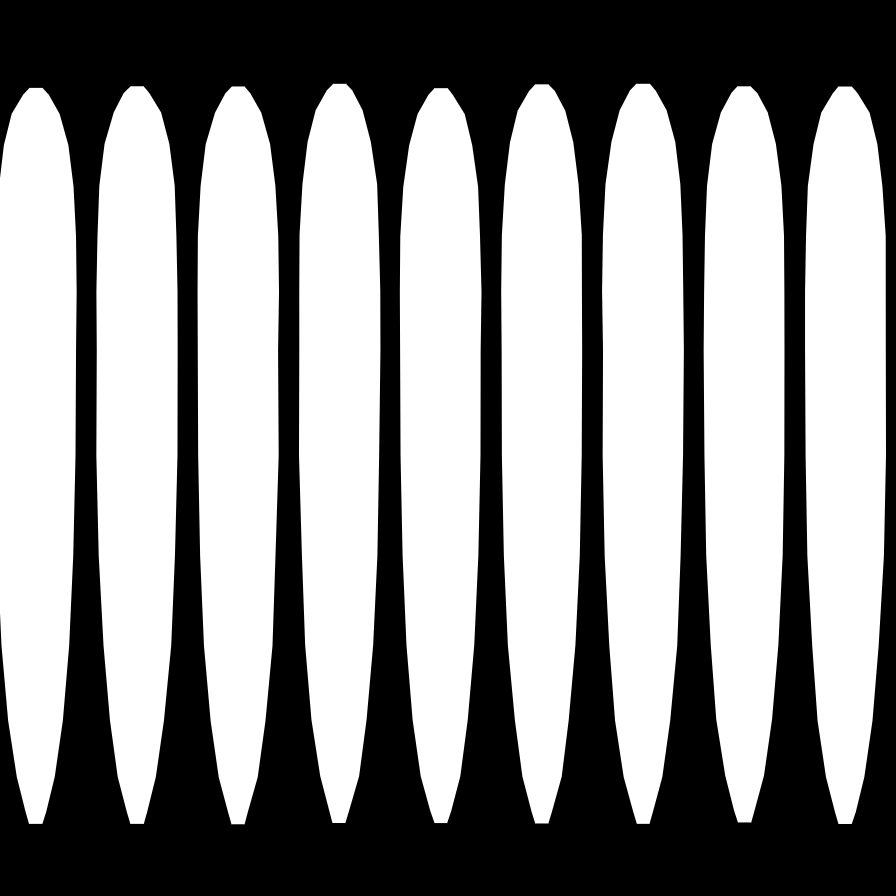
Reproduce this pattern procedurally as a Shadertoy shader.

```glsl
#define PITCH 0.11296
#define FIRST_CENTER 0.0399
#define HALF_WIDTH 0.0452
#define WAIST_Y 0.609
#define UPPER_LENGTH 0.295
#define LOWER_LENGTH 0.528
#define UPPER_POWER 4.0
#define LOWER_POWER 2.5
#define FACETS 7.0
#define TIP_WIDTH 0.16
#define EDGE_WOBBLE 0.03
#define TIP_WOBBLE 0.005

const float HALF_PI = 1.5707963;

float hash(vec2 p) {
    return fract(sin(dot(p, vec2(127.1, 311.7))) * 43758.5453);
}

// Relative half width at a facet corner, t running from waist (0) to tip (1)
float cornerWidth(float t, float power, vec2 seed) {
    float width = sqrt(max(1.0 - pow(t, power), 0.0));
    return max(width, TIP_WIDTH) + EDGE_WOBBLE * (hash(seed) - 0.5);
}

// Signed distance estimate, positive inside the faceted spindle
float spindle(vec2 p, float id) {
    bool upper = p.y > 0.0;
    float end = upper ? 1.0 : -1.0;
    float side = p.x > 0.0 ? 1.0 : 0.0;
    float power = upper ? UPPER_POWER : LOWER_POWER;
    float tipShift = (hash(vec2(id, 40.0 + end)) - 0.5) * TIP_WOBBLE;
    float len = upper ? UPPER_LENGTH + tipShift : LOWER_LENGTH + 0.5 * tipShift;

    // Facets shorten towards the tip
    float t = min(abs(p.y) / len, 1.0);
    float k = min(floor(asin(t) / HALF_PI * FACETS), FACETS - 1.0);
    float t0 = sin(k / FACETS * HALF_PI);
    float t1 = sin((k + 1.0) / FACETS * HALF_PI);
    vec2 seed = vec2(id + 17.0 * side, 0.0);
    float w0 = cornerWidth(t0, power, seed + vec2(0.0, end * k));
    float w1 = cornerWidth(t1, power, seed + vec2(0.0, end * (k + 1.0)));

    float slope = (w1 - w0) * HALF_WIDTH / ((t1 - t0) * len);
    float width = HALF_WIDTH * mix(w0, w1, (t - t0) / (t1 - t0));
    float flank = (width - abs(p.x)) / sqrt(1.0 + slope * slope);
    return min(flank, len - abs(p.y));
}

void mainImage(out vec4 fragColor, in vec2 fragCoord) {
    vec2 uv = fragCoord / iResolution.xy;

    // One spindle per column
    float id = floor((uv.x - FIRST_CENTER) / PITCH + 0.5);
    vec2 p = uv - vec2(FIRST_CENTER + id * PITCH, WAIST_Y);

    float pixel = 1.0 / iResolution.y;
    float coverage = clamp(spindle(p, id) / pixel + 0.5, 0.0, 1.0);
    fragColor = vec4(vec3(coverage), 1.0);
}
```
